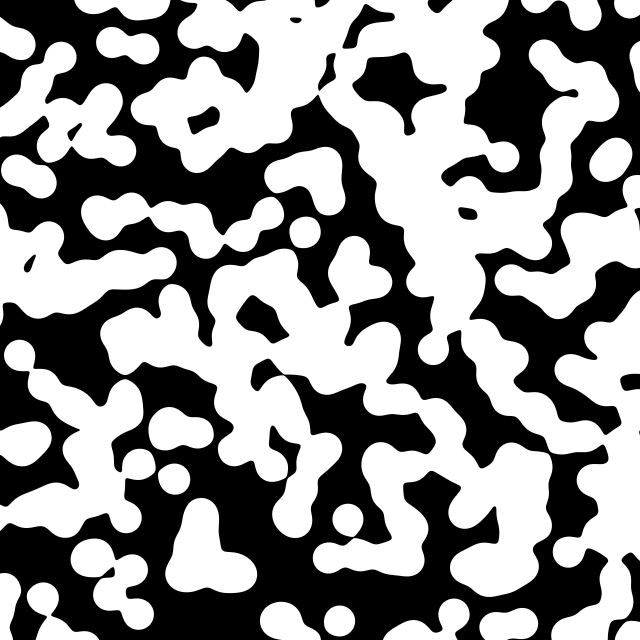
Give the GLSL for this texture, as a WebGL 1 fragment shader.

```glsl
precision highp float;
// Black and white metaballs: points are scattered at random over a grid of
// cells, each adds a soft bell to a field, and the field is cut at one level,
// so lone points give small discs and close ones melt into winding blobs.

uniform vec2 u_resolution;

const float CELLS = 16.0;     // grid cells along the canvas height
const float FALLOFF = 8.55;   // steepness of each bell, in cell units
const float LEVEL = 0.28;     // field value on the outline

// Three random values from a cell and a slot number
vec3 hash3(vec3 p) {
  p = fract(p * vec3(0.1031, 0.1030, 0.0973) + 0.137);
  p += dot(p, p.yxz + 33.33);
  return fract((p.xxy + p.yzz) * p.zyx);
}

// Sum of all nearby bells: gradient in xy, value in z
vec3 blobField(vec2 p) {
  vec2 home = floor(p);
  vec3 field = vec3(0.0);
  for (int y = -1; y <= 1; y++) {
    for (int x = -1; x <= 1; x++) {
      vec2 cell = home + vec2(float(x), float(y));
      // A few slots per cell, each filled by chance, leave gaps and clusters
      for (int slot = 0; slot < 4; slot++) {
        vec3 rnd = hash3(vec3(cell + 17.0, float(slot) * 7.0 + 3.0));
        vec2 offset = p - cell - rnd.xy;
        float filled = step(rnd.z, 0.325);
        float bell = filled * exp(-FALLOFF * dot(offset, offset));
        field += bell * vec3(-2.0 * FALLOFF * offset, 1.0);
      }
    }
  }
  return field;
}

void main() {
  vec2 uv = gl_FragCoord.xy / u_resolution.y;
  vec3 field = blobField(uv * CELLS);

  // Distance to the outline in canvas units, smoothed over one pixel
  float slope = max(length(field.xy), 0.05);
  float edge = (field.z - LEVEL) / (slope * CELLS);
  float white = clamp(edge * u_resolution.y + 0.5, 0.0, 1.0);

  gl_FragColor = vec4(vec3(white), 1.0);
}
```
